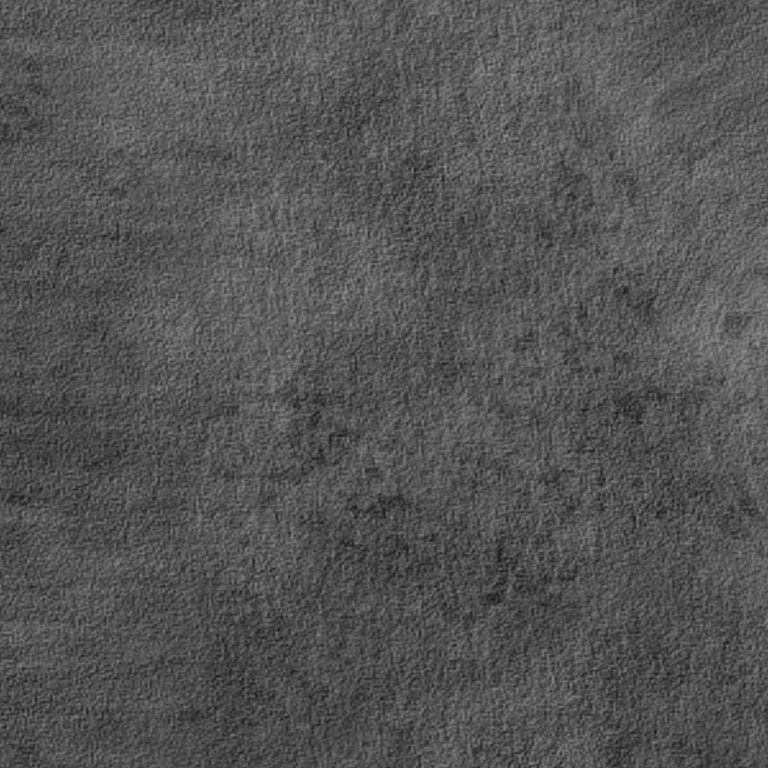
This texture is drawn by a WebGL 1 fragment shader. Its source:

```glsl
precision highp float;
// Dark grey trowelled concrete: cloudy stains, brushed strokes, pits and fine grain.
uniform vec2 u_resolution;

#define BASE_GREY 0.340
#define CLOUD_AMOUNT 0.17
#define MOTTLE_AMOUNT 0.11
#define PATCH_AMOUNT 0.80
#define STROKE_AMOUNT 0.13
#define PIT_DEPTH 0.070
#define RELIEF_AMOUNT 0.145
#define GRAIN_AMOUNT 0.15
#define LEATHER_AMOUNT 0.075
#define ARC_CENTRE vec2(1.12, 0.48)

float hash(vec2 cell) {
  vec3 q = fract(vec3(cell.xyx) * vec3(0.1031, 0.1030, 0.0973));
  q += dot(q, q.yzx + 33.33);
  return fract((q.x + q.y) * q.z);
}

// Smooth value noise, centred on zero.
float noise(vec2 p) {
  vec2 cell = floor(p);
  vec2 f = fract(p);
  f = f * f * (3.0 - 2.0 * f);
  float low = mix(hash(cell), hash(cell + vec2(1.0, 0.0)), f.x);
  float high = mix(hash(cell + vec2(0.0, 1.0)), hash(cell + 1.0), f.x);
  return mix(low, high, f.y) - 0.5;
}

float fbm(vec2 p) {
  float sum = 0.0;
  float weight = 0.5;
  for (int i = 0; i < 5; i++) {
    sum += weight * noise(p);
    p = mat2(1.6, 1.2, -1.2, 1.6) * p + 17.3;
    weight *= 0.55;
  }
  return sum;
}

// Two octaves without rotation, so stretched strokes keep their direction.
float strokes(vec2 p) {
  return 0.55 * noise(p) + 0.45 * noise(p * 2.1 + 31.7);
}

// Side-lit bumps: the noise minus a shifted copy leaves only the fine relief.
float relief(vec2 p) {
  return noise(p) - noise(p + vec2(0.9, -0.7));
}

// Soft elliptical patch.
float patchAt(vec2 p, vec2 centre, vec2 radius) {
  vec2 d = (p - centre) / radius;
  return exp(-dot(d, d));
}

void main() {
  vec2 p = gl_FragCoord.xy / u_resolution;
  vec2 warp = vec2(fbm(p * 5.0 + 3.1), fbm(p * 5.0 + 47.9));
  vec2 w = p + 0.14 * warp;

  // Zones of the trowel: level at left, upright in the middle, an arc at right.
  float leftZone = 1.0 - smoothstep(0.12, 0.42, w.x);
  float arcZone = smoothstep(0.74, 0.86, w.x) * smoothstep(0.12, 0.4, w.y);
  float middleZone = (1.0 - leftZone) * (1.0 - arcZone);

  // Broad light and dark areas.
  float areas = 0.050 * patchAt(w, vec2(0.80, 0.86), vec2(0.20, 0.17));
  areas += 0.040 * patchAt(w, vec2(0.05, 0.92), vec2(0.30, 0.12));
  areas += 0.045 * patchAt(w, vec2(1.00, 0.62), vec2(0.10, 0.16));
  areas += 0.025 * patchAt(w, vec2(0.56, 0.57), vec2(0.14, 0.18));
  areas -= 0.050 * patchAt(w, vec2(0.45, 0.84), vec2(0.22, 0.09));
  areas -= 0.045 * patchAt(w, vec2(0.10, 0.46), vec2(0.15, 0.04));
  areas -= 0.040 * patchAt(w, vec2(0.86, 0.42), vec2(0.09, 0.32));
  areas -= 0.025 * patchAt(w, vec2(0.56, 0.22), vec2(0.25, 0.18));
  float tone = BASE_GREY + PATCH_AMOUNT * areas;
  tone += CLOUD_AMOUNT * fbm(w * 3.2 + 8.0);
  tone += MOTTLE_AMOUNT * fbm(w * 17.0 + 60.0);

  // Brushed strokes in the direction of each zone.
  vec2 s = p + 0.010 * warp;
  vec2 spoke = s - ARC_CENTRE;
  vec2 arc = vec2(length(spoke * vec2(1.0, 0.85)), atan(spoke.y, -spoke.x));
  float level = strokes(s * vec2(5.0, 65.0));
  float upright = strokes(vec2(s.x + 0.12 * s.y, s.y) * vec2(100.0, 13.0));
  float curved = strokes(arc * vec2(130.0, 6.0));
  tone += STROKE_AMOUNT * (0.7 * leftZone * level + 0.5 * middleZone * upright
    + arcZone * curved);

  // Ragged clusters of small dark pits, with a few drawn-out gouges.
  float cluster = smoothstep(0.05, 0.20, fbm(w * 5.5 + 91.0));
  float pits = smoothstep(0.06, 0.15, fbm(p * vec2(46.0, 60.0) + 5.0));
  float gouge = smoothstep(0.18, 0.28, fbm(vec2(p.x - p.y, p.x + 2.5 * p.y) * 11.0));
  tone -= PIT_DEPTH * (cluster * pits + 0.5 * gouge);

  // Leathery relief, and sparse pale scratches in the middle.
  float leather = relief(vec2(s.x + 0.2 * s.y, s.y) * vec2(190.0, 85.0));
  tone += LEATHER_AMOUNT * leather * (0.2 + 0.8 * middleZone);
  float ridge = 1.0 - smoothstep(0.0, 0.035, abs(noise(s * vec2(45.0, 11.0))));
  float sparse = smoothstep(0.10, 0.35, noise(p * 19.0 + 7.0));
  tone += 0.05 * middleZone * ridge * sparse;

  // Fine sandy grain.
  float grain = RELIEF_AMOUNT * relief(p * 300.0) + GRAIN_AMOUNT * noise(p * 480.0 + 71.0);
  tone += grain * (0.95 + 0.5 * fbm(p * 9.0));

  gl_FragColor = vec4(vec3(clamp(tone, 0.12, 0.62)), 1.0);
}
```
